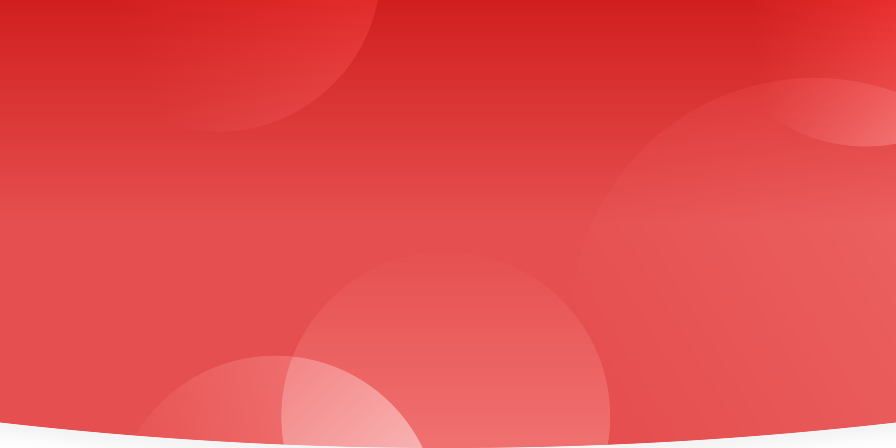
This background is drawn by a Shadertoy shader. Its source:

```glsl
// Red gradient backdrop with translucent overlaid discs above a curved white base.

const vec3 DEEP_RED = vec3(0.82, 0.12, 0.12);
const vec3 SOFT_RED = vec3(0.90, 0.31, 0.31);
const float FADE_HEIGHT = 0.5;   // the vertical gradient ends here
const float CURVE_DEPTH = 0.057; // rise of the white base at the sides

// Coverage of a signed distance: 1 inside, 0 outside, one pixel soft.
float coverage(float dist, float pixel) {
    return 1.0 - smoothstep(-0.5 * pixel, 0.5 * pixel, dist);
}

// Overlay blend of pure white.
vec3 overlayWhite(vec3 base, float alpha) {
    return mix(base, min(2.0 * base, 1.0), alpha);
}

// Disc whose opacity grows along an axis, from 0 at fadeStart to peak at its rim.
vec3 addDisc(vec3 base, vec2 p, vec2 center, float radius,
             vec2 axis, float fadeStart, float peak, float pixel) {
    vec2 local = (p - center) / radius;
    float along = dot(local, normalize(axis));
    float alpha = peak * clamp((along - fadeStart) / (1.0 - fadeStart), 0.0, 1.0);
    float mask = coverage(length(p - center) - radius, pixel);
    return overlayWhite(base, alpha * mask);
}

// Vertical backdrop, flat below the fade height.
vec3 backdrop(float y) {
    return mix(SOFT_RED, DEEP_RED, smoothstep(0.0, 1.0, 0.0)
        + clamp((y - FADE_HEIGHT) / (1.0 - FADE_HEIGHT), 0.0, 1.0));
}

// White base below a shallow parabola, faintly shaded along its edge.
vec3 addBase(vec3 color, vec2 p, float pixel) {
    float offset = p.x - 1.0;
    float slope = 2.0 * CURVE_DEPTH * offset;
    float dist = (p.y - CURVE_DEPTH * offset * offset) / sqrt(1.0 + slope * slope);
    vec3 white = vec3(mix(0.955, 0.995, smoothstep(0.0, 0.05, -dist)));
    return mix(color, white, coverage(dist, pixel));
}

void mainImage(out vec4 fragColor, in vec2 fragCoord) {
    // Canvas height is one unit; x = 1 is the middle.
    float pixel = 1.0 / iResolution.y;
    vec2 p = (fragCoord - vec2(0.5 * iResolution.x, 0.0)) * pixel + vec2(1.0, 0.0);

    vec3 color = backdrop(p.y);

    // Upper discs, then the large right one, then the lower pair.
    color = addDisc(color, p, vec2(0.487, 1.069), 0.363, vec2(0.9, 0.4), -0.70, 0.45, pixel);
    color = addDisc(color, p, vec2(1.932, 1.034), 0.361, vec2(1.0, 0.1), -0.72, 0.98, pixel);
    color = addDisc(color, p, vec2(1.818, 0.284), 0.542, vec2(0.85, 0.5), -0.85, 0.29, pixel);
    color = addDisc(color, p, vec2(0.995, 0.070), 0.367, vec2(0.0, -1.0), -1.05, 0.70, pixel);
    color = addDisc(color, p, vec2(0.615, -0.159), 0.365, vec2(1.0, 0.2), -0.98, 0.59, pixel);

    color = addBase(color, p, pixel);
    fragColor = vec4(color, 1.0);
}
```
